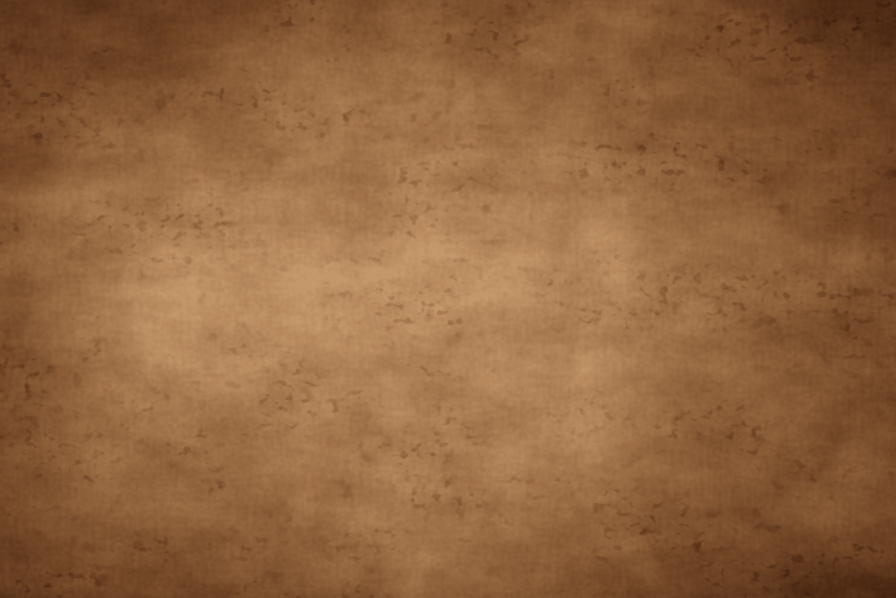
Write a WebGL 2 fragment shader that draws this texture.

```glsl
#version 300 es
precision highp float;

uniform vec2 u_resolution;
out vec4 fragColor;

vec2 gradientAt(vec2 cell) {
    vec3 h = fract(cell.xyx * vec3(0.1031, 0.1030, 0.0973));
    h += dot(h, h.yzx + 33.33);
    float angle = 6.2832 * fract((h.x + h.y) * h.z);
    return vec2(cos(angle), sin(angle));
}

float gradientNoise(vec2 p) {
    vec2 cell = floor(p);
    vec2 f = p - cell;
    vec2 w = f * f * f * (f * (f * 6.0 - 15.0) + 10.0);
    float a = dot(gradientAt(cell), f);
    float b = dot(gradientAt(cell + vec2(1, 0)), f - vec2(1, 0));
    float c = dot(gradientAt(cell + vec2(0, 1)), f - vec2(0, 1));
    float d = dot(gradientAt(cell + vec2(1, 1)), f - vec2(1, 1));
    return mix(mix(a, b, w.x), mix(c, d, w.x), w.y);
}

float fbm(vec2 p, int octaves, float gain) {
    float sum = 0.0;
    float amplitude = 1.0;
    for (int i = 0; i < octaves; i++) {
        sum += amplitude * gradientNoise(p);
        p = mat2(1.95, 0.35, -0.35, 1.95) * p + 17.3;
        amplitude *= gain;
    }
    return sum;
}

// Brightness falling from the middle of the sheet to its corners
float vignette(vec2 uv, vec2 centre) {
    vec2 d = 2.0 * (uv - centre);
    float q = dot(d * d, vec2(1.0, 0.93));
    return 1.08 - 0.82 * q + 0.12 * q * q;
}

// Small dark stains gathered in loose, horizontal drifts
float specks(vec2 p, float scale, float threshold) {
    float drift = smoothstep(-0.2, 0.5, fbm(p * vec2(5.0, 9.0) + 41.0, 3, 0.6));
    float spots = fbm(p * scale * vec2(0.85, 1.1) + 7.0, 2, 0.5);
    return drift * smoothstep(threshold, threshold + 0.4, spots);
}

// Fine crossed threads and paper grain
float weave(vec2 p) {
    float warp = gradientNoise(p * vec2(130.0, 24.0) + 3.0);
    float weft = gradientNoise(p * vec2(22.0, 120.0) + 59.0);
    float grain = gradientNoise(p * 125.0 + 83.0);
    return 0.4 * warp + 0.25 * weft + 0.6 * grain;
}

vec3 paperColour(float tone) {
    vec3 dark = vec3(0.35, 0.20, 0.10);
    vec3 light = vec3(0.70, 0.52, 0.35);
    vec3 warmth = vec3(0.0, 0.012, 0.02) * 4.0 * tone * (1.0 - tone);
    return mix(dark, light, tone) - warmth;
}

void main() {
    vec2 uv = gl_FragCoord.xy / u_resolution;
    vec2 p = gl_FragCoord.xy / u_resolution.y;

    float tone = vignette(uv, vec2(0.46, 0.5));

    // Broad discoloration and softer mottling
    tone += 0.28 * fbm(p * vec2(2.1, 3.2) + 11.0, 3, 0.5);
    tone += 0.15 * fbm(p * vec2(9.0, 17.0) + 29.0, 4, 0.65);

    // Faint pale smudges
    float smudge = fbm(p * vec2(3.6, 3.0) + 71.0, 4, 0.55);
    tone += 0.09 * smoothstep(0.15, 0.4, smudge);

    tone -= 0.24 * specks(p, 62.0, 0.12);
    tone -= 0.16 * specks(p + 5.7, 34.0, 0.18);
    tone += 0.13 * weave(p);

    fragColor = vec4(paperColour(clamp(tone, -0.25, 1.2)), 1.0);
}
```
